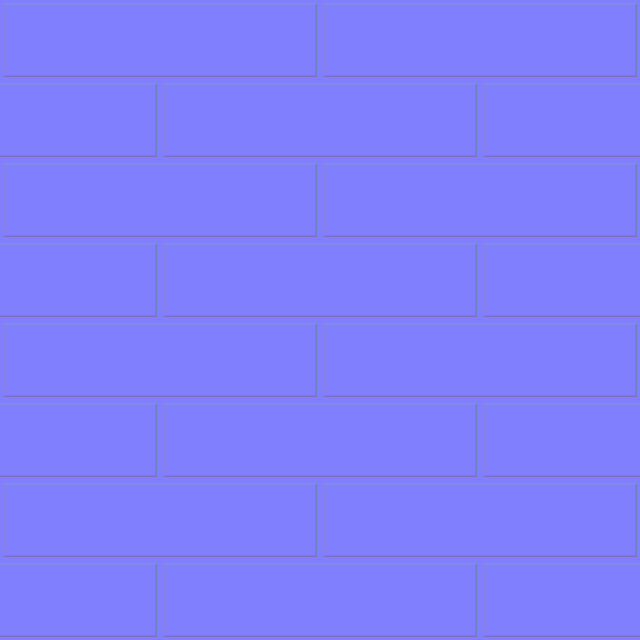
A Shadertoy shader for this texture map:

```glsl
// Tangent-space normal map of a running-bond brick wall with thin bevelled edges.
#define BRICKS_ACROSS 2.0
#define ROWS 8.0
#define ROW_SHIFT 0.5        // offset of alternate rows, in bricks
#define EDGE_INSET 0.0060    // from cell border to middle of the bevel
#define BEVEL_WIDTH 0.0013
#define BEVEL_TILT 0.145     // red or green change on a bevel
#define BEVEL_DROP 0.45      // blue lost on a bevel
#define FLAT_NORMAL vec3(0.502, 0.502, 1.0)

// Share of each pixel covered by a band centred on zero, per axis.
vec2 bandCoverage(vec2 dist, vec2 pixel) {
    vec2 upper = min(dist + 0.5 * pixel, vec2(0.5 * BEVEL_WIDTH));
    vec2 lower = max(dist - 0.5 * pixel, vec2(-0.5 * BEVEL_WIDTH));
    return clamp((upper - lower) / pixel, 0.0, 1.0);
}

// Position relative to the middle of the brick cell, in canvas units.
vec2 brickPosition(vec2 uv, vec2 cellSize) {
    vec2 grid = uv / cellSize;
    float evenRow = 1.0 - mod(floor(grid.y), 2.0);
    grid.x += ROW_SHIFT * evenRow;
    return (fract(grid) - 0.5) * cellSize;
}

void mainImage(out vec4 fragColor, in vec2 fragCoord) {
    vec2 pixel = 1.0 / iResolution.xy;
    vec2 cellSize = 1.0 / vec2(BRICKS_ACROSS, ROWS);
    vec2 pos = brickPosition(fragCoord * pixel, cellSize);

    // Signed distance to the vertical (x) and horizontal (y) bevels.
    vec2 dist = abs(pos) - (0.5 * cellSize - EDGE_INSET);
    vec2 inside = clamp(0.5 + (0.5 * BEVEL_WIDTH - dist) / pixel, 0.0, 1.0);
    vec2 bevel = bandCoverage(dist, pixel) * inside.yx;

    // Left bevels gain red and right ones lose it; top gains green, bottom loses it.
    vec2 side = vec2(-sign(pos.x), sign(pos.y));
    vec3 color = FLAT_NORMAL;
    color.rg += side * bevel * BEVEL_TILT;
    color.b -= max(bevel.x, bevel.y) * BEVEL_DROP;

    fragColor = vec4(color, 1.0);
}
```
